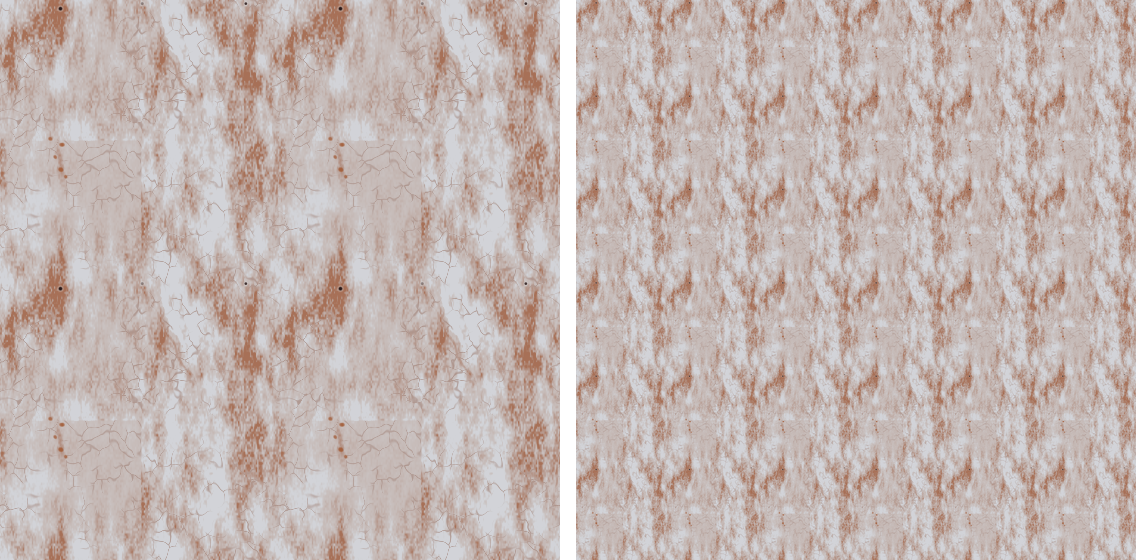
Left, the tile; right, the same tile 3 across and 3 down.
A three.js fragment shader for this texture:

```glsl
varying vec2 vUv;

float hash(vec2 c) {
  vec3 q = fract(c.xyx * vec3(0.1031, 0.1030, 0.0973));
  q += dot(q, q.yzx + 33.33);
  return fract((q.x + q.y) * q.z);
}

// Value noise that wraps after a whole number of cells
float valueNoise(vec2 p, vec2 cells) {
  vec2 i = floor(p * cells), f = fract(p * cells);
  f = f * f * (3.0 - 2.0 * f);
  vec2 a = mod(i, cells), b = mod(i + 1.0, cells);
  return mix(mix(hash(a), hash(vec2(b.x, a.y)), f.x),
             mix(hash(vec2(a.x, b.y)), hash(b), f.x), f.y);
}

float fbm(vec2 p, vec2 cells) {
  float sum = 0.0, gain = 0.5;
  for (int i = 0; i < 4; i++) {
    sum += gain * valueNoise(p, cells);
    cells *= 2.0;
    gain *= 0.55;
  }
  return sum / 1.01;
}

vec2 wrapped(vec2 d) { return fract(d + 0.5) - 0.5; }

float stain(vec2 p, vec2 centre, vec2 radius) {
  vec2 d = wrapped(p - centre) / radius;
  return exp(-dot(d, d));
}

// Gap between the two nearest cell points, zero along a crack
float crackGap(vec2 p, float cells) {
  vec2 i = floor(p * cells), f = fract(p * cells);
  float near = 8.0, next = 8.0;
  for (int y = -1; y <= 1; y++) {
    for (int x = -1; x <= 1; x++) {
      vec2 o = vec2(float(x), float(y));
      vec2 c = mod(i + o, cells);
      float d = length(o + vec2(hash(c + 7.0), hash(c + 61.0)) - f);
      next = min(next, max(near, d));
      near = min(near, d);
    }
  }
  return next - near;
}

vec3 nail(vec3 col, vec2 p, vec2 centre, float radius, float depth) {
  float d = length(wrapped(p - centre));
  col = mix(col, vec3(0.84, 0.83, 0.83), 0.4 * (1.0 - smoothstep(radius, radius * 2.0, d)));
  return mix(col, vec3(0.16, 0.10, 0.10), depth * (1.0 - smoothstep(radius * 0.4, radius * 1.3, d)));
}

void main() {
  vec2 p = fract(vUv * 2.0);
  vec2 warp = vec2(fbm(p, vec2(9.0, 7.0)), fbm(p + 0.37, vec2(8.0, 5.0))) - 0.5;
  vec2 q = p + warp * vec2(0.07, 0.13);

  // Vertical streaks, thin scratches and fine grain
  float streak = fbm(p + warp * 0.03, vec2(14.0, 4.0)) - 0.5;
  float grain = fbm(p + 0.21, vec2(28.0, 12.0)) - 0.5;
  float scratch = valueNoise(p + warp * 0.02, vec2(120.0, 26.0)) - 0.5;
  float fleck = valueNoise(p, vec2(190.0, 110.0)) - 0.5;

  // Rusted areas
  float wear = 0.26;
  wear += 0.62 * stain(q, vec2(0.16, 0.90), vec2(0.08, 0.10));
  wear += 0.42 * stain(q, vec2(0.02, 0.79), vec2(0.04, 0.10));
  wear += 0.38 * stain(q, vec2(0.89, 0.85), vec2(0.07, 0.16));
  wear += 0.36 * stain(q, vec2(0.90, 0.67), vec2(0.04, 0.05));
  wear += 0.38 * stain(q, vec2(0.90, 0.36), vec2(0.05, 0.11));
  wear += 0.35 * stain(q, vec2(0.15, 0.06), vec2(0.05, 0.12));
  wear += 0.32 * stain(q, vec2(0.56, 0.45), vec2(0.05, 0.06));
  wear += 0.25 * stain(q, vec2(0.69, 0.16), vec2(0.03, 0.11));
  wear += 0.22 * stain(q, vec2(0.52, 0.18), vec2(0.02, 0.13));
  wear += 0.22 * stain(q, vec2(0.33, 0.66), vec2(0.02, 0.13));
  wear += 0.30 * stain(q + vec2(0.4 * (q.y - 0.76), 0.0), vec2(0.62, 0.76), vec2(0.04, 0.15));

  // Bare pale paint
  wear -= 0.34 * stain(q, vec2(0.77, 0.20), vec2(0.07, 0.12));
  wear -= 0.26 * stain(q, vec2(0.10, 0.22), vec2(0.10, 0.11));
  wear -= 0.26 * stain(q, vec2(0.68, 0.87), vec2(0.05, 0.15));
  wear -= 0.34 * stain(q, vec2(0.63, 0.46), vec2(0.03, 0.06));
  wear -= 0.24 * stain(q, vec2(0.58, 0.30), vec2(0.06, 0.07));
  wear -= 0.18 * stain(q, vec2(0.78, 0.54), vec2(0.09, 0.10));

  // Smoother sheet with a crisp top and right edge, calmer paint above it
  float sheet = smoothstep(0.015, 0.03, p.x) * (1.0 - smoothstep(0.502, 0.508, p.x))
              * smoothstep(0.0, 0.25, p.y) * (1.0 - smoothstep(0.494, 0.502, p.y));
  float pink = sheet * smoothstep(0.20, 0.30, p.x);
  float calm = max(stain(p, vec2(0.38, 0.80), vec2(0.14, 0.20)), stain(p, vec2(0.14, 0.62), vec2(0.12, 0.10)));
  float smoothed = max(0.5 * sheet + 0.15 * pink, 0.4 * calm);
  wear += (streak * 0.95 + grain * 1.0) * (1.0 - smoothed);
  wear = mix(wear, 0.28, max(0.4 * pink, 0.35 * calm));
  wear += 0.35 * stain(q, vec2(0.22, 0.40), vec2(0.014, 0.07));

  // Scratches and flecks break up the rust; curved scrapes cross the upper part
  float rough = (0.22 + 0.32 * smoothstep(0.25, 0.65, wear)) * (1.0 - 0.9 * smoothed);
  wear += (scratch * 0.8 + fleck * 1.1) * rough;
  float drop = (1.0 - p.y) / 0.3;
  float scrape = 1.0 - smoothstep(0.003, 0.014, abs(q.x - 0.595 - 0.07 * drop * drop));
  wear -= 0.4 * scrape * smoothstep(0.0, 0.2, drop) * (1.0 - smoothstep(0.7, 1.0, drop));
  float gouge = 1.0 - smoothstep(0.001, 0.008, abs(q.x - 0.58 - 0.5 * (0.83 - p.y)));
  wear += 0.22 * gouge * smoothstep(0.60, 0.68, p.y) * (1.0 - smoothstep(0.78, 0.86, p.y));

  // Paint to rust
  wear = clamp(wear, 0.0, 1.0);
  vec3 col = mix(vec3(0.825, 0.835, 0.855), vec3(0.78, 0.74, 0.73), smoothstep(-0.05, 0.26, wear));
  col = mix(col, vec3(0.72, 0.615, 0.575), smoothstep(0.22, 0.56, wear));
  col = mix(col, vec3(0.655, 0.44, 0.34), smoothstep(0.48, 0.90, wear));

  // Crackled paint, thin and broken
  vec2 jitter = vec2(valueNoise(p, vec2(45.0)), valueNoise(p + 0.43, vec2(45.0))) - 0.5;
  float gap = crackGap(p + warp * 0.10 + jitter * 0.012, 18.0);
  float broken = smoothstep(0.28, 0.62, valueNoise(p + 0.17, vec2(21.0)));
  float crackArea = max(0.8 * sheet, smoothstep(0.40, 0.60, fbm(p + 0.53, vec2(5.0))));
  float crack = (1.0 - smoothstep(0.0, 0.11, gap)) * crackArea * broken;
  col = mix(col, vec3(0.63, 0.51, 0.47), 0.6 * crack * (1.0 - smoothstep(0.35, 0.65, wear)));

  // Small rust spots
  for (int i = 0; i < 7; i++) {
    vec2 seed = vec2(float(i) + 3.0, 17.0);
    vec2 centre = vec2(0.17 + 0.07 * hash(seed), 0.35 + 0.18 * hash(seed + 40.0));
    float spot = length(wrapped(p + warp * 0.03 - centre));
    col = mix(col, vec3(0.64, 0.37, 0.23), 0.8 * (1.0 - smoothstep(0.003, 0.010, spot)));
  }

  // Nail holes
  col = nail(col, p, vec2(0.216, 0.969), 0.0075, 1.0);
  col = nail(col, p, vec2(0.508, 0.987), 0.0060, 0.4);
  col = nail(col, p, vec2(0.878, 0.987), 0.0055, 0.85);
  gl_FragColor = vec4(col, 1.0);
}
```
